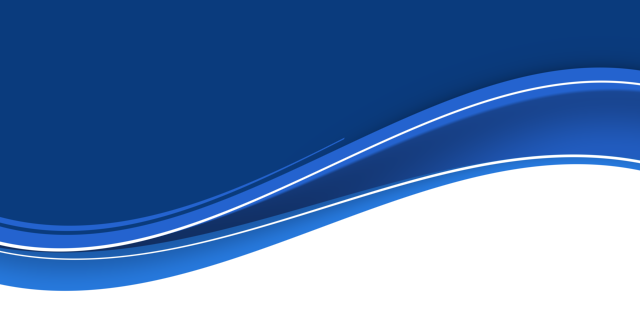
Give the GLSL for this background, as a Shadertoy shader.

```glsl
const vec3 NAVY = vec3(0.04, 0.23, 0.49);
const vec3 SHADE = vec3(0.065, 0.18, 0.38);
const vec3 ROYAL = vec3(0.14, 0.39, 0.81);
const vec3 COBALT = vec3(0.13, 0.36, 0.75);
const vec3 AZURE = vec3(0.15, 0.47, 0.86);
const vec3 STEEL = vec3(0.11, 0.36, 0.67);
const vec3 WHITE = vec3(1.0);

// Approximate signed distance to a cubic swell, positive above it
float swell(vec2 p, vec2 trough, vec2 crest) {
    vec2 span = crest - trough;
    float t = (p.x - trough.x) / span.x;
    float height = trough.y + span.y * t * t * (3.0 - 2.0 * t);
    float slope = 6.0 * t * (1.0 - t) * span.y / span.x;
    return (p.y - height) * inversesqrt(1.0 + slope * slope);
}

// Antialiased coverage of the side where d is negative
float cover(float d, float soft) {
    return 1.0 - smoothstep(-soft, soft, d);
}

float stroke(float d, float halfWidth, float soft) {
    return cover(abs(d) - halfWidth, soft);
}

// Shaded hollow between the two ribbons
vec3 hollowColor(float x, float depth) {
    float light = smoothstep(0.65, 1.85, x);
    float fall = smoothstep(0.0, 0.20, depth);
    vec3 color = mix(SHADE, COBALT, light * mix(0.42, 1.0, fall));
    float upperGlow = exp(-depth * 28.0) * smoothstep(0.4, 1.1, x);
    return mix(color, COBALT, 0.25 * upperGlow);
}

// Lower ribbon, brightening towards its bottom edge
vec3 ribbonColor(float x, float rise) {
    float thickness = mix(0.13, 0.055, smoothstep(0.1, 1.5, x));
    return mix(AZURE, STEEL, smoothstep(0.0, thickness, rise));
}

void mainImage(out vec4 fragColor, in vec2 fragCoord) {
    vec2 p = fragCoord / iResolution.xy * vec2(2.0, 1.0);
    float soft = 0.75 / iResolution.y;

    // Boundaries from top to bottom
    float bandTop = swell(p, vec2(0.208, 0.266), vec2(1.875, 0.789));
    float upperLine = swell(p, vec2(0.1875, 0.219), vec2(1.880, 0.745));
    float bandBottom = swell(p, vec2(0.1875, 0.219), vec2(1.914, 0.719));
    float hollowBottom = swell(p, vec2(0.195, 0.211), vec2(1.797, 0.518));
    float lowerLine = swell(p, vec2(0.234, 0.190), vec2(1.792, 0.513));
    float ribbonBottom = swell(p, vec2(0.203, 0.091), vec2(1.802, 0.487));

    // Backdrop with a soft shadow over the band
    float shadow = exp(-max(bandTop, 0.0) * 45.0) * smoothstep(0.8, 1.4, p.x);
    vec3 color = mix(NAVY, NAVY * 0.78, shadow);

    // Thin tapering streak
    float streak = swell(p, vec2(0.2135, 0.2865), vec2(2.083, 0.922));
    float taper = mix(0.0085, 0.0018, smoothstep(0.1, 1.05, p.x));
    float streakMask = stroke(streak, taper, soft) * cover(p.x - 1.076, soft);
    color = mix(color, ROYAL, streakMask);

    // Bright band, hollow and lower ribbon
    color = mix(color, ROYAL, cover(bandTop, soft));
    float bandBlur = mix(soft, 0.007, smoothstep(0.4, 1.2, p.x));
    color = mix(color, hollowColor(p.x, max(-bandBottom, 0.0)), cover(bandBottom, bandBlur));
    float ribbonMask = cover(max(hollowBottom, upperLine), soft);
    color = mix(color, ribbonColor(p.x, max(ribbonBottom, 0.0)), ribbonMask);

    // White field and the two highlight lines
    color = mix(color, WHITE, cover(ribbonBottom, soft));
    float upperWidth = mix(0.0052, 0.0032, smoothstep(0.1, 1.0, p.x));
    float lowerWidth = mix(0.0021, 0.0042, smoothstep(0.3, 1.7, p.x));
    color = mix(color, WHITE, stroke(upperLine, upperWidth, soft));
    color = mix(color, WHITE, stroke(lowerLine, lowerWidth, soft));

    fragColor = vec4(color, 1.0);
}
```
